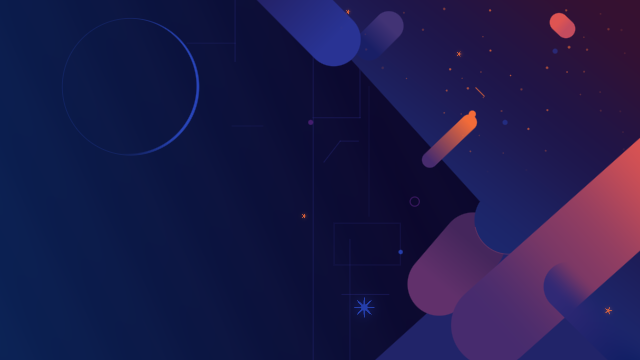
A WebGL 1 fragment shader for this background:

```glsl
precision highp float;
// Night-blue abstract backdrop: diagonal rounded bars, a tilted indigo panel,
// a thin crescent ring, faint circuit traces and scattered ember sparks.
// Distance functions are layered back to front; height spans 0 to 1.
uniform vec2 u_resolution;

const vec3 TEAL = vec3(0.045, 0.135, 0.335);
const vec3 NIGHT = vec3(0.048, 0.032, 0.18);
const vec3 BLUE = vec3(0.11, 0.155, 0.43);
const vec3 INDIGO = vec3(0.12, 0.08, 0.28);
const vec3 PLUM = vec3(0.21, 0.065, 0.19);
const vec3 VIOLET = vec3(0.28, 0.17, 0.43);
const vec3 ROSE = vec3(0.53, 0.23, 0.39);
const vec3 CORAL = vec3(0.87, 0.33, 0.32);
const vec3 EMBER = vec3(0.95, 0.42, 0.22);
const vec3 AZURE = vec3(0.17, 0.29, 0.78);

vec2 hash2(vec2 c) {
  return fract(sin(vec2(dot(c, vec2(127.1, 311.7)), dot(c, vec2(269.5, 183.3)))) * 4375.5);
}

float fill(float d, float px) {
  return clamp(0.5 - d / px, 0.0, 1.0);
}

// Position along a segment (xy to zw), from 0 to 1
float along(vec2 p, vec4 s) {
  vec2 d = s.zw - s.xy;
  return clamp(dot(p - s.xy, d) / dot(d, d), 0.0, 1.0);
}

float capsule(vec2 p, vec4 s, float r) {
  return length(p - mix(s.xy, s.zw, along(p, s))) - r;
}

// Rounded bar with a lengthwise gradient
vec3 bar(vec3 col, vec2 p, vec4 s, float r, vec3 c0, vec3 c1, float px) {
  return mix(col, mix(c0, c1, along(p, s)), fill(capsule(p, s, r), px));
}

float trace(vec2 p, vec4 s, float px) {
  return fill(capsule(p, s, 0.0011), px);
}

float disc(vec2 p, float x, float y, float r, float px) {
  return fill(length(p - vec2(x, y)) - r, px);
}

// Pointed star with a soft halo
float star(vec2 p, float x, float y, float r, float points, float px) {
  vec2 q = p - vec2(x, y);
  float ray = pow(abs(cos(atan(q.y, q.x + 1e-6) * points * 0.5)), 6.0);
  return fill(length(q) - r * mix(0.32, 1.0, ray), px) + 0.22 * exp(-dot(q, q) / (r * r));
}

// One jittered spark in some of the cells
float sparks(vec2 p, float size, float density, float px) {
  vec2 cell = floor(p / size);
  vec2 h = hash2(cell);
  vec2 center = (cell + 0.2 + 0.6 * h) * size;
  float chance = fract(h.x * 17.0 + h.y * 31.0);
  float r = 0.0015 + 0.0022 * h.y * h.y;
  return disc(p, center.x, center.y, r, px) * step(chance, density) * (0.3 + 0.6 * h.x);
}

vec3 panelColor(vec2 p) {
  float t = p.x * 0.8 + p.y;
  vec3 c = mix(BLUE, INDIGO, smoothstep(1.35, 1.98, t));
  return mix(c, PLUM, smoothstep(1.85, 2.38, t));
}

float circuit(vec2 p, float px) {
  float t = trace(p, vec4(0.87, 0.0, 0.87, 0.85), px);
  t += 0.5 * trace(p, vec4(1.025, 0.4, 1.025, 0.76), px);
  t += trace(p, vec4(0.87, 0.673, 1.0, 0.673), px);
  t += trace(p, vec4(1.0, 0.673, 1.0, 0.83), px);
  t += trace(p, vec4(0.9, 0.55, 0.945, 0.608), px);
  t += trace(p, vec4(0.945, 0.608, 0.995, 0.608), px);
  t += trace(p, vec4(0.653, 0.83, 0.653, 1.0), px);
  t += 0.7 * trace(p, vec4(0.52, 0.88, 0.653, 0.88), px);
  t += 0.6 * trace(p, vec4(0.645, 0.65, 0.73, 0.65), px);
  t += 0.8 * trace(p, vec4(0.972, 0.0, 0.972, 0.335), px);
  t += trace(p, vec4(0.95, 0.182, 1.08, 0.182), px);
  vec2 box = abs(p - vec2(1.02, 0.322)) - vec2(0.092, 0.058);
  t += 0.7 * fill(abs(max(box.x, box.y)) - 0.0011, px);
  return min(t, 1.0);
}

void main() {
  vec2 p = gl_FragCoord.xy / u_resolution.y;
  float px = 1.3 / u_resolution.y;

  // Night gradient and circuit traces
  vec3 col = mix(TEAL, NIGHT, clamp(p.x * 0.8 + p.y * 0.22, 0.0, 1.0));
  col += 0.003 * sin(p.x * 31.0 + p.y * 17.0);
  col = mix(col, vec3(0.2, 0.2, 0.62), 0.32 * circuit(p, px));

  // Ring with a crescent on its right side
  vec2 q = p - vec2(0.363, 0.759);
  float ring = length(q) - 0.19;
  float crescent = max(ring, 0.188 - length(q + vec2(0.005, -0.002)));
  col = mix(col, AZURE, 0.25 * fill(abs(ring) - 0.0009, px));
  col = mix(col, AZURE, 0.9 * fill(crescent, px) * smoothstep(-0.05, 0.16, q.x));

  // Lower wedge and mauve bar
  float wedge = dot(p - vec2(1.042, 0.0), vec2(-0.67, 0.742));
  col = mix(col, vec3(0.13, 0.14, 0.41), fill(wedge, px));
  col = bar(col, p, vec4(1.22, 0.211, 1.315, 0.322), 0.088, vec3(0.38, 0.19, 0.42), vec3(0.27, 0.15, 0.36), px);

  // Tilted panel ending in a round bowl
  float slope = dot(p - vec2(0.972, 0.838), vec2(-0.74, -0.672));
  float bowl = length(p - vec2(1.413, 0.389)) - 0.095;
  float panel = fill(min(slope, bowl), px);
  col = mix(col, panelColor(p), panel);
  float rim = fill(abs(bowl) - 0.001, px) * step(p.y, 0.37) * step(0.0, slope);
  col = mix(col, ROSE, 0.6 * rim);

  // Bars along the top, then the ember bar with its bump
  col = bar(col, p, vec4(1.08, 0.928, 1.025, 0.873), 0.041, vec3(0.26, 0.2, 0.46), vec3(0.1, 0.12, 0.4), px);
  col = bar(col, p, vec4(0.65, 1.17, 0.927, 0.891), 0.075, INDIGO, vec3(0.16, 0.2, 0.58), px);
  col = bar(col, p, vec4(1.553, 0.938, 1.572, 0.92), 0.026, CORAL, vec3(0.77, 0.3, 0.37), px);
  col = bar(col, p, vec4(1.194, 0.556, 1.303, 0.66), 0.022, VIOLET, EMBER, px);
  col = mix(col, EMBER, disc(p, 1.312, 0.683, 0.01, px));

  // Large coral bar, then the blue bar fading into it
  vec4 beam = vec4(1.37, 0.097, 1.921, 0.588);
  float t = along(p, beam);
  vec3 sunset = mix(VIOLET, ROSE, smoothstep(0.0, 0.5, t));
  sunset = mix(sunset, CORAL, smoothstep(0.4, 0.95, t));
  col = mix(col, sunset, fill(capsule(p, beam, 0.117), px));
  vec3 dusk = bar(col, p, vec4(1.579, 0.204, 1.806, -0.02), 0.069, vec3(0.19, 0.16, 0.46), vec3(0.04, 0.11, 0.38), px);
  col = mix(dusk, col, smoothstep(1.72, 1.86, p.x + p.y));

  // Sparks and embers
  float field = panel * smoothstep(0.5, 0.65, p.y) * (1.0 - smoothstep(0.1, 0.5, abs(p.x - 1.38)));
  float ember = field * sparks(p, 0.055, 0.42, px);
  ember += star(p, 1.276, 0.85, 0.008, 5.0, px) + star(p, 0.845, 0.4, 0.008, 5.0, px);
  ember += star(p, 1.69, 0.137, 0.01, 5.0, px) + star(p, 0.967, 0.967, 0.007, 5.0, px);
  ember += trace(p, vec4(1.322, 0.756, 1.345, 0.733), px);
  col = mix(col, EMBER, 0.85 * min(ember, 1.0));

  // Blue star and nodes, violet loop
  float node = star(p, 1.012, 0.146, 0.028, 8.0, px) + disc(p, 1.113, 0.3, 0.006, px);
  node += 0.5 * (disc(p, 1.403, 0.66, 0.007, px) + disc(p, 1.542, 0.858, 0.007, px));
  col = mix(col, AZURE, 0.8 * min(node, 1.0));
  float loop = disc(p, 1.152, 0.44, 0.014, px) - disc(p, 1.152, 0.44, 0.0115, px);
  col = mix(col, vec3(0.36, 0.14, 0.52), 0.7 * (loop + disc(p, 0.863, 0.66, 0.007, px)));

  gl_FragColor = vec4(col, 1.0);
}
```
